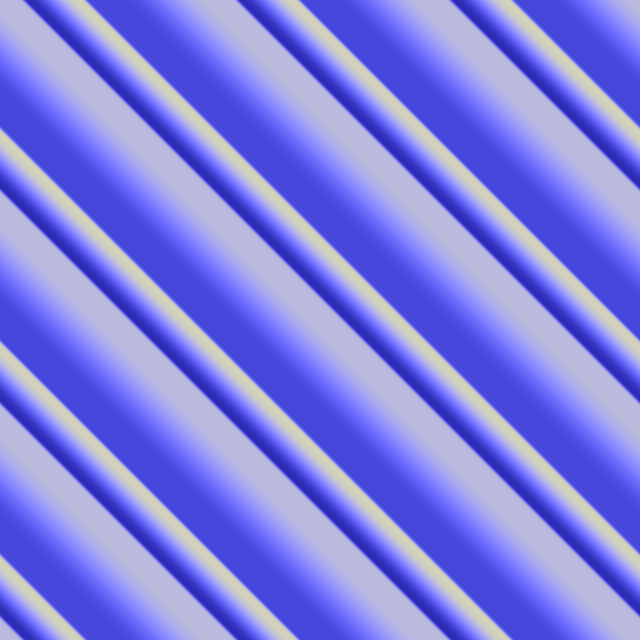
This texture map is drawn by a Shadertoy shader. Its source:

```glsl
// Diagonal satin bands: a repeating height profile with one narrow and one
// wide ridge, each rising gently and dropping sharply. The height is then
// coloured by a ramp from deep blue through violet and lavender to pale sand.

const float REPEATS = 3.0;        // bands across and down
const float PHASE = 0.109;        // where the first dark edge starts
const float NARROW_LOW = 0.17;
const float NARROW_HIGH = 0.82;
const float WIDE_LOW = 0.275;
const float WIDE_HIGH = 0.728;
const float NARROW_END = 0.291;   // share of the period under the narrow ridge

// Gentle slope between two heights
float rise(float low, float high, float start, float end, float p) {
    return mix(low, high, smoothstep(start, end, p));
}

// Soft step centred on zero
float softEdge(float d, float halfWidth) {
    return smoothstep(-halfWidth, halfWidth, d);
}

// Height over one period, p in 0..1
float bandHeight(float p, float halfWidth) {
    float narrow = rise(NARROW_LOW, NARROW_HIGH, 0.027, 0.246, p);
    float wide = rise(WIDE_LOW, WIDE_HIGH, 0.465, 0.855, p);
    float h = mix(narrow, wide, softEdge(p - NARROW_END, halfWidth));

    // Blend both ends of the period so the drop at the seam is smooth
    h = mix(WIDE_HIGH, h, softEdge(p, halfWidth));
    return mix(h, NARROW_LOW, softEdge(p - 1.0, halfWidth));
}

// Red and green follow the height; blue peaks at the middle
vec3 heightColor(float h) {
    float fromPeak = h - 0.505;
    return vec3(h, h, 1.0 - 2.65 * fromPeak * fromPeak);
}

void mainImage(out vec4 fragColor, in vec2 fragCoord) {
    vec2 uv = fragCoord / iResolution.xy;
    float p = fract(REPEATS * (uv.x + uv.y) - PHASE);

    // Edge softness, never thinner than about a pixel
    float pixel = REPEATS / min(iResolution.x, iResolution.y);
    float halfWidth = max(0.016, pixel);

    fragColor = vec4(heightColor(bandHeight(p, halfWidth)), 1.0);
}
```
